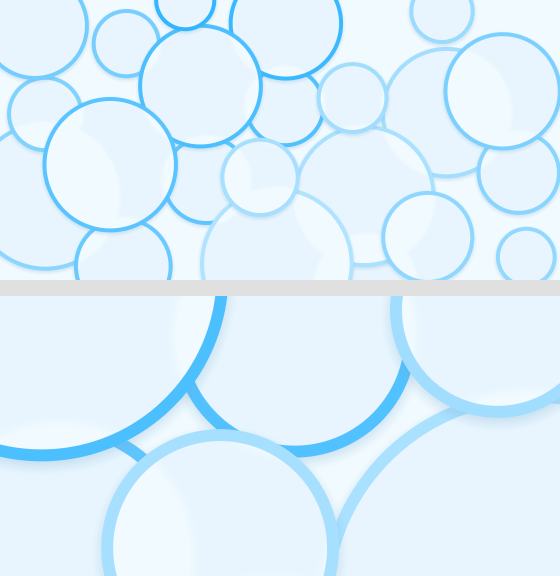
Top, the full canvas; bottom, a detail of the centre.
This background is drawn by a Shadertoy shader. Its source:

```glsl
// Overlapping pale blue bubbles with crisp rims and soft drop shadows.
// Centres follow a low-discrepancy sequence with a sine jitter; discs are
// painted back to front, and turn paler where they cover earlier ones.

#define DISC_COUNT 22
#define RADIUS_MIN 0.108
#define RADIUS_MAX 0.285
#define RIM_WIDTH 0.0142
#define JITTER 0.045
#define SHADOW_DROP 0.006
#define SHADOW_BLUR 0.014
#define SHADOW_STRENGTH 0.32
#define OVERLAP_BLUR 0.009

const vec3 PALE = vec3(0.945, 0.981, 1.0);
const vec3 FILL = vec3(0.908, 0.962, 0.996);
const vec3 SHADOW = vec3(0.46, 0.66, 0.80);
const vec3 RIM_DEEP = vec3(0.02, 0.65, 1.0);
const vec3 RIM_LIGHT = vec3(0.69, 0.89, 1.0);

// Evenly spread centre, in units of the canvas height
vec2 discCentre(float i, float aspect) {
    vec2 spread = fract(0.5 + i * vec2(0.5698, 0.7549));
    spread.y = (spread.y - 0.43) * 1.15 + 0.5;
    vec2 wobble = sin(i * vec2(12.7, 7.3) + vec2(0.4, 2.1));
    return spread * vec2(aspect, 1.0) + JITTER * wobble;
}

float discRadius(float i) {
    float size = fract(0.3 + i * 0.618);
    return mix(RADIUS_MIN, RADIUS_MAX, pow(size, 1.3));
}

vec3 rimColour(float i) {
    float tone = fract(0.2 + i * 0.4142);
    return mix(RIM_DEEP, RIM_LIGHT, sqrt(tone));
}

// Antialiased coverage of a signed distance
float coverage(float dist, float pixel) {
    return clamp(0.5 - dist / pixel, 0.0, 1.0);
}

void mainImage(out vec4 fragColor, in vec2 fragCoord) {
    float pixel = 1.0 / iResolution.y;
    float aspect = iResolution.x * pixel;
    vec2 p = fragCoord * pixel;

    vec3 colour = PALE;
    float covered = 0.0;

    for (int n = 0; n < DISC_COUNT; n++) {
        float i = float(n);
        vec2 offset = p - discCentre(i, aspect);
        float radius = discRadius(i);
        float dist = length(offset) - radius;

        // Drop shadow below the disc
        float shadowDist = length(offset + vec2(0.0, SHADOW_DROP)) - radius;
        float shade = 1.0 - smoothstep(-SHADOW_BLUR, SHADOW_BLUR, shadowDist);
        colour = mix(colour, SHADOW, SHADOW_STRENGTH * shade);

        // Body, paler over earlier discs, then the rim
        vec3 body = mix(FILL, PALE, covered);
        float inner = coverage(dist + RIM_WIDTH, pixel);
        vec3 disc = mix(rimColour(i), body, inner);
        colour = mix(colour, disc, coverage(dist, pixel));

        float soft = 1.0 - smoothstep(-OVERLAP_BLUR, OVERLAP_BLUR, dist);
        covered = max(covered, soft);
    }

    fragColor = vec4(colour, 1.0);
}
```
